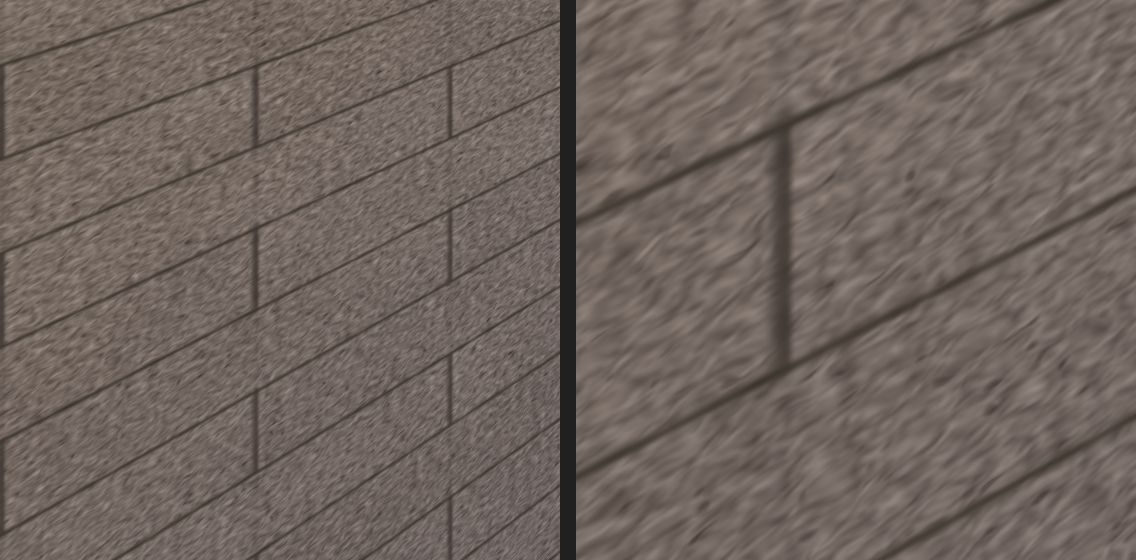
Left: the whole. Right: its middle third, enlarged.
A Shadertoy shader for this texture:

```glsl
// A rough stone block wall in running bond, seen at an angle.
// A projective map turns the canvas into wall units (one course = 1);
// grooves come from distances, the stone grain from stretched gradient noise.

#define COURSE_HEIGHT 0.168   // course height at the left edge, in canvas units
#define COURSE_TAPER  0.0495  // loss of height across the canvas
#define FIRST_LINE    0.1172  // depth of the first groove below the top left
#define LINE_RISE     0.317   // slope of that groove
#define BLOCK_LENGTH  6.26    // block length in wall units
#define GROOVE_WIDTH  0.021   // soft half width, in course heights
#define GRAIN         0.165   // contrast of the stone surface
#define STONE_COLOR   vec3(0.447, 0.402, 0.377)
#define GROOVE_COLOR  vec3(0.235, 0.210, 0.178)
#define JOINT_COLOR   vec3(0.262, 0.228, 0.208)

vec2 hash2(vec2 p) {
    vec3 q = fract(p.xyx * vec3(0.1031, 0.1030, 0.0973));
    q += dot(q, q.yzx + 33.33);
    return fract((q.xx + q.yz) * q.zy);
}

float cornerSlope(vec2 cell, vec2 corner, vec2 f) {
    return dot(hash2(cell + corner) * 2.0 - 1.0, f - corner);
}

float gradientNoise(vec2 p) {
    vec2 cell = floor(p), f = fract(p);
    vec2 w = f * f * f * (f * (f * 6.0 - 15.0) + 10.0);
    float low = mix(cornerSlope(cell, vec2(0, 0), f), cornerSlope(cell, vec2(1, 0), f), w.x);
    float high = mix(cornerSlope(cell, vec2(0, 1), f), cornerSlope(cell, vec2(1, 1), f), w.x);
    return mix(low, high, w.y);
}

// Chiselled surface: streaks, finer chips and a few dark pits
float stoneGrain(vec2 wall) {
    vec2 p = vec2(wall.x * 6.5, (wall.y + 0.12 * wall.x) * 16.0) + 40.0;
    p += 0.5 * gradientNoise(p * 0.6 + 7.0);
    float streaks = gradientNoise(p);
    float chips = gradientNoise(p * 2.03 + 19.7);
    float pits = smoothstep(0.22, 0.55, gradientNoise(p * 1.2 + 63.1));
    return streaks + 0.75 * chips - 0.6 * pits + 0.02;
}

// Vertical joint: soft on the left, crisp on the right
float jointProfile(float offset, float blur) {
    return smoothstep(-0.085, 0.015, offset)
         * (1.0 - smoothstep(0.025 - blur, 0.072 + blur, offset));
}

void mainImage(out vec4 fragColor, in vec2 fragCoord) {
    vec2 uv = fragCoord / iResolution.xy;
    float pixel = 1.0 / iResolution.y;

    // Canvas to wall units: x along the courses, y downwards
    float height = COURSE_HEIGHT - COURSE_TAPER * uv.x;
    vec2 wall = vec2(uv.x, 1.0 - uv.y - FIRST_LINE + LINE_RISE * uv.x) / height;
    float row = floor(wall.y);
    float shift = 0.5 * mod(row, 2.0);
    float along = wall.x / BLOCK_LENGTH + shift;

    // Stone: grain, broad stains and a tone for each block
    float blockTone = hash2(vec2(floor(along), row) + 11.0).x - 0.5;
    float stain = gradientNoise(wall * vec2(0.7, 1.3) + 25.0);
    float tone = GRAIN * stoneGrain(wall) + 0.022 * blockTone + 0.035 * stain;
    vec3 color = STONE_COLOR + tone * vec3(1.0, 0.98, 0.95);

    // Warm light at the upper left, cooler shade at the lower right
    float warmth = uv.y - uv.x;
    color += 0.012 * warmth * vec3(1.0, 0.6, -0.5) + 0.016 * (uv.y - 0.5);

    // Vertical joints, with a faint seam where the other courses join
    float pixelAcross = pixel * COURSE_HEIGHT / (height * height);
    float offset = (fract(along + 0.5) - 0.5) * BLOCK_LENGTH;
    float seamOffset = (fract(along) - 0.5) * BLOCK_LENGTH;
    float wear = gradientNoise(wall * vec2(3.0, 9.0) + 81.0);
    float joint = jointProfile(offset, 0.5 * pixelAcross) * (0.88 + 0.3 * wear);
    float seam = jointProfile(seamOffset, 0.5 * pixelAcross);
    color *= 1.0 - 0.07 * seam;
    color += 0.022 * exp(-pow((offset - 0.11) / 0.04, 2.0));
    color = mix(color, JOINT_COLOR, clamp(joint, 0.0, 1.0));

    // Grooves between the courses, measured square to their slope
    float slope = LINE_RISE + COURSE_TAPER * wall.y;
    float toLine = (fract(wall.y + 0.5) - 0.5) * height / sqrt(1.0 + slope * slope);
    float wobble = gradientNoise(vec2(wall.x * 4.0, floor(wall.y + 0.5) * 5.3) + 50.5);
    float width = max(GROOVE_WIDTH * height * (1.0 + 0.4 * wobble), 0.7 * pixel);
    toLine += 0.12 * width * wobble;
    float groove = exp(-toLine * toLine / (width * width));
    float lip = exp(-pow(toLine / width - 2.4, 2.0));
    color += 0.014 * lip * (1.0 + wobble) * vec3(0.8, 1.0, 0.9);
    color = mix(color, GROOVE_COLOR, groove * (0.82 + 0.35 * wobble));

    fragColor = vec4(clamp(color, 0.0, 1.0), 1.0);
}
```
